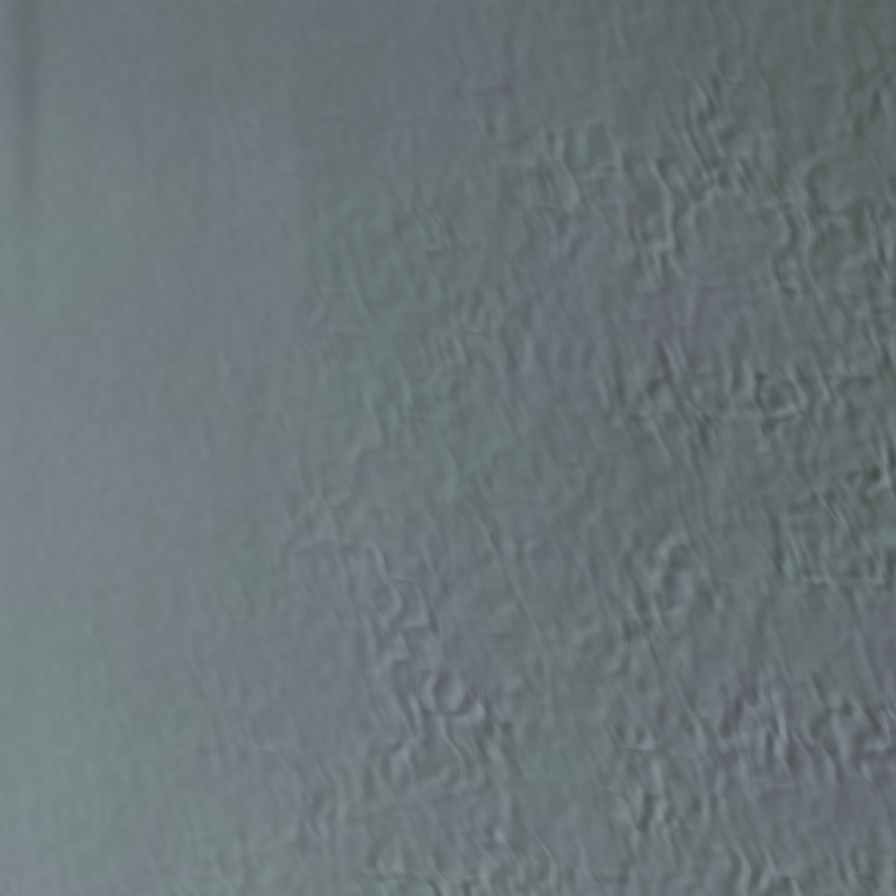
Reproduce this texture procedurally as a Shadertoy shader.

```glsl
// Dim grey-green plastered wall, smooth on the left and rough on the right, in soft side light.
#define DARK_TONE vec3(0.347, 0.378, 0.383)
#define LIGHT_TONE vec3(0.486, 0.535, 0.545)
#define GREEN_TINT vec3(-0.007, 0.005, -0.005)
#define VIOLET_TINT vec3(0.004, -0.005, 0.010)
#define GRAIN_SCALE vec2(82.0, 43.0)
#define GRAIN_SLANT 0.25
#define RELIEF 1.0
#define LIGHT_STEP vec2(0.0045, -0.0028)
#define STREAKS 0.08
#define MOTTLE 0.12

float hash(vec2 p) {
    vec3 q = fract(vec3(p.xyx) * 0.1031);
    q += dot(q, q.yzx + 33.33);
    return fract((q.x + q.y) * q.z);
}

float noise(vec2 p) {
    vec2 cell = floor(p), f = fract(p);
    f = f * f * f * (f * (f * 6.0 - 15.0) + 10.0);
    float low = mix(hash(cell), hash(cell + vec2(1, 0)), f.x);
    float high = mix(hash(cell + vec2(0, 1)), hash(cell + vec2(1, 1)), f.x);
    return mix(low, high, f.y);
}

float fbm(vec2 p) {
    float sum = 0.0, weight = 0.5;
    for (int i = 0; i < 4; i++) {
        sum += weight * noise(p);
        p = mat2(0.8, 0.6, -0.6, 0.8) * p * 2.03 + 17.3;
        weight *= 0.5;
    }
    return sum / 0.9375;
}

// Plaster height: slanted, upright grains, rounder pits and a few sharper ridges
float plasterHeight(vec2 p) {
    p += 0.014 * (vec2(noise(p * 27.0), noise(p * 27.0 + 40.0)) - 0.5);
    p.x += GRAIN_SLANT * p.y;
    vec2 g = p * GRAIN_SCALE;
    float grains = 0.6 * noise(g) + 0.28 * noise(g * vec2(1.7, 2.0) + 9.0);
    float pits = 0.35 * noise(mat2(0.8, 0.6, -0.6, 0.8) * p * 62.0 + 53.0);
    float ridge = 1.0 - abs(2.0 * noise(g * 0.5 + 31.0) - 1.0);
    return grains + pits + 0.35 * ridge * ridge * ridge;
}

void mainImage(out vec4 fragColor, in vec2 fragCoord) {
    vec2 uv = fragCoord / iResolution.xy;
    vec2 p = fragCoord / iResolution.y;

    // Broad light falling off to the upper right
    float tone = 0.85 - 0.60 * smoothstep(-0.1, 1.0, uv.x) - 0.24 * (uv.y - 0.5);
    tone += MOTTLE * 2.0 * (fbm(p * 4.0 + 5.0) - 0.5);
    tone -= 0.12 * smoothstep(0.75, 1.0, uv.y) * smoothstep(0.7, 0.2, uv.x);

    // Faint upright streaks and a shaded strip, strongest near the top
    float upper = smoothstep(0.25, 0.95, uv.y);
    float streak = noise(vec2(p.x * 32.0, p.y * 2.5)) - 0.5;
    tone += STREAKS * streak * mix(0.4, 1.5, upper);
    float strip = smoothstep(0.025, 0.0, abs(uv.x - 0.03));
    tone -= 0.24 * strip * smoothstep(0.6, 0.9, uv.y);

    // Roughness grows to the right and breaks up in patches
    float rough = smoothstep(0.05, 0.9, uv.x + 0.3 * (0.5 - uv.y));
    rough *= mix(0.4, 1.0, smoothstep(1.0, 0.78, uv.y));
    rough *= 0.45 + 1.1 * smoothstep(0.25, 0.75, fbm(p * 11.0 + 70.0));
    float slope = plasterHeight(p + LIGHT_STEP) - plasterHeight(p - LIGHT_STEP);
    float shade = slope / (1.0 + 0.5 * abs(slope));
    tone += RELIEF * shade * (0.1 + 0.9 * rough);

    // Soft fine speckle
    tone += 0.09 * (noise(p * vec2(130.0, 105.0)) - 0.5);

    // Drifting green and violet tints
    vec3 color = mix(DARK_TONE, LIGHT_TONE, clamp(tone, -0.5, 1.4));
    float hue = fbm(p * 4.2 + 21.0) + 0.2 * (noise(p * 14.0 + 3.0) - 0.5);
    color += mix(GREEN_TINT, VIOLET_TINT, smoothstep(0.3, 0.75, hue));
    fragColor = vec4(color, 1.0);
}
```
